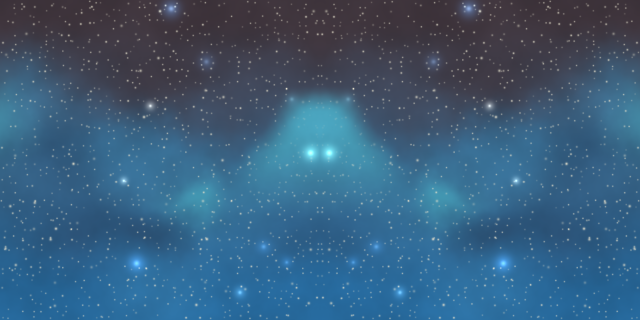
Write a WebGL 2 fragment shader that draws this background.

```glsl
#version 300 es
precision highp float;
// A mirrored nebula: a vertical sky ramp is tinted by noise-warped soft clouds,
// a teal dome glows on the axis, and hashed grids scatter small stars on top.
// Space is folded about the middle: x is the distance from the axis, y is height.
uniform vec2 u_resolution;
out vec4 outColor;

const vec3 UMBER = vec3(0.245, 0.205, 0.235);
const vec3 SLATE = vec3(0.25, 0.29, 0.37);
const vec3 STEEL = vec3(0.21, 0.38, 0.52);
const vec3 AZURE = vec3(0.15, 0.41, 0.61);
const vec3 NAVY  = vec3(0.16, 0.29, 0.42);
const vec3 HAZE  = vec3(0.23, 0.48, 0.64);
const vec3 TEAL  = vec3(0.29, 0.67, 0.77);
const vec3 CREAM = vec3(0.90, 0.88, 0.80);
const vec3 BLUE  = vec3(0.30, 0.60, 0.95);

float hash(vec2 p) {
  return fract(sin(dot(p, vec2(127.1, 311.7))) * 43758.5453);
}

float noise(vec2 p) {
  vec2 i = floor(p), f = fract(p);
  f = f * f * (3.0 - 2.0 * f);
  return mix(mix(hash(i), hash(i + vec2(1, 0)), f.x),
             mix(hash(i + vec2(0, 1)), hash(i + vec2(1, 1)), f.x), f.y);
}

float fbm(vec2 p) {
  float sum = 0.0, amp = 0.5;
  for (int i = 0; i < 5; i++) {
    sum += amp * noise(p);
    p = mat2(1.6, 1.2, -1.2, 1.6) * p + 3.7;
    amp *= 0.5;
  }
  return sum;
}

// Soft elliptical spot, 1 at its centre
float spot(vec2 p, vec2 center, vec2 radius) {
  vec2 d = (p - center) / radius;
  return exp(-dot(d, d));
}

// Sky colour from bottom to top
vec3 skyRamp(float y) {
  vec3 c = mix(AZURE, STEEL, smoothstep(0.05, 0.5, y));
  c = mix(c, SLATE, smoothstep(0.48, 0.74, y));
  return mix(c, UMBER, smoothstep(0.66, 0.95, y));
}

// Rounded dome that widens downwards and fades at its foot
float dome(vec2 p) {
  float halfWidth = mix(0.25, 0.09, smoothstep(0.42, 0.72, p.y));
  float side = 1.0 - smoothstep(halfWidth - 0.09, halfWidth + 0.06, p.x);
  float top = 1.0 - smoothstep(0.65, 0.74, p.y);
  return side * top * smoothstep(0.28, 0.62, p.y);
}

// One jittered star per grid cell, kept with the given chance
float starLayer(vec2 p, float cells, float chance, float radius, float seed) {
  vec2 id = floor(p * cells);
  vec2 key = id + seed;
  vec2 jitter = 0.2 + 0.6 * vec2(hash(key + 17.3), hash(key + 41.9));
  float d = length(p - (id + jitter) / cells);
  float keep = step(1.0 - chance, hash(key));
  return keep * mix(0.3, 1.0, hash(key + 73.1)) * exp(-d * d / (radius * radius));
}

// Bright star: tight core inside a wide halo
vec3 beacon(vec2 p, vec2 center, float size, float power, vec3 tint) {
  float halo = spot(p, center, vec2(size));
  float core = spot(p, center, vec2(size * 0.3));
  return power * (0.45 * halo * tint + 0.5 * core * mix(tint, CREAM, 0.5));
}

vec3 nebula(vec2 p) {
  vec2 warp = vec2(fbm(p * 5.0), fbm(p * 5.0 + 19.0)) - 0.48;
  vec2 q = p + 0.15 * warp;
  vec3 c = skyRamp(q.y);
  // Hazy blue banks
  c = mix(c, HAZE, 0.65 * spot(q, vec2(0.60, 0.50), vec2(0.17, 0.10)));
  c = mix(c, HAZE, 0.50 * spot(q, vec2(0.90, 0.68), vec2(0.14, 0.12)));
  c = mix(c, HAZE, 0.55 * spot(q, vec2(0.30, 0.38), vec2(0.22, 0.14)));
  c = mix(c, HAZE, 0.35 * spot(q, vec2(0.50, 0.10), vec2(0.16, 0.14)));
  // Dark dust
  c = mix(c, UMBER, 0.65 * spot(q, vec2(0.50, 0.75), vec2(0.18, 0.11)));
  c = mix(c, SLATE, 0.60 * spot(q, vec2(0.31, 0.62), vec2(0.07, 0.10)));
  c = mix(c, NAVY, 0.55 * spot(q, vec2(0.84, 0.52), vec2(0.10, 0.08)));
  c = mix(c, NAVY, 0.85 * spot(q, vec2(0.55, 0.27), vec2(0.11, 0.07)));
  c = mix(c, NAVY, 0.80 * spot(q, vec2(0.77, 0.27), vec2(0.18, 0.14)));
  c = mix(c, NAVY, 0.40 * spot(q, vec2(0.02, 0.25), vec2(0.15, 0.09)));
  // Teal light
  c = mix(c, TEAL, 0.88 * dome(p + 0.06 * warp));
  c = mix(c, TEAL, 0.80 * spot(q, vec2(0.40, 0.40), vec2(0.10, 0.075)));
  c = mix(c, TEAL, 0.55 * spot(q, vec2(1.00, 0.60), vec2(0.10, 0.09)));
  return c * (0.9 + 0.2 * fbm(p * 9.0 + 5.0));
}

void main() {
  vec2 p = gl_FragCoord.xy / u_resolution.y;
  p.x = abs(p.x - 0.5 * u_resolution.x / u_resolution.y);
  vec3 c = nebula(p);

  // Scattered stars, thinner inside the dome
  float stars = 0.60 * starLayer(p, 52.0, 0.30, 0.0026, 3.0)
              + 0.75 * starLayer(p, 34.0, 0.28, 0.0032, 61.0)
              + 0.90 * starLayer(p, 15.0, 0.20, 0.0042, 113.0);
  c = mix(c, CREAM, min(stars, 1.0) * (1.0 - 0.75 * dome(p)));

  // Named beacons: pair on the axis, blue giants, small companions
  c += beacon(p, vec2(0.029, 0.522), 0.022, 0.85, vec3(0.55, 0.85, 0.75));
  c += beacon(p, vec2(0.573, 0.177), 0.026, 0.75, BLUE);
  c += beacon(p, vec2(0.465, 0.973), 0.028, 0.75, BLUE);
  c += beacon(p, vec2(0.250, 0.086), 0.018, 0.60, HAZE + 0.2);
  c += beacon(p, vec2(0.176, 0.229), 0.022, 0.40, BLUE);
  c += beacon(p, vec2(0.104, 0.180), 0.016, 0.35, BLUE);
  c += beacon(p, vec2(0.355, 0.807), 0.024, 0.40, BLUE);
  c += beacon(p, vec2(0.088, 0.690), 0.020, 0.35, TEAL);
  c += beacon(p, vec2(0.530, 0.669), 0.014, 0.80, CREAM);
  c += beacon(p, vec2(0.613, 0.435), 0.012, 0.75, CREAM);
  outColor = vec4(c, 1.0);
}
```
